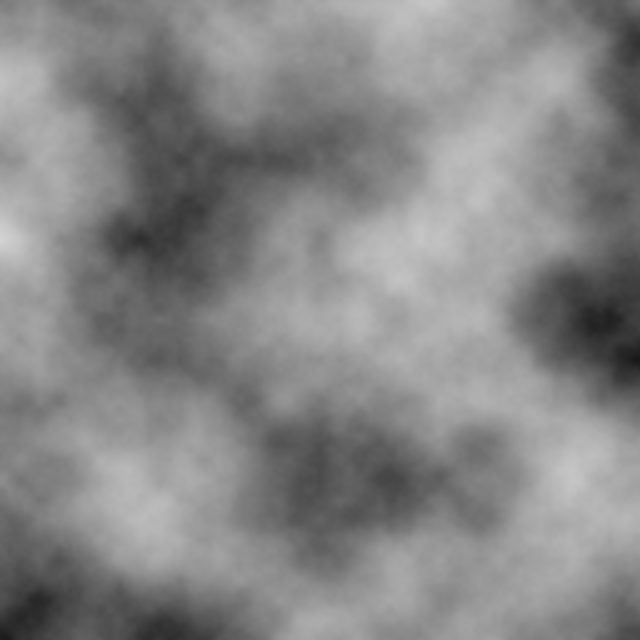
Give the GLSL for this texture, as a WebGL 2 fragment shader.

```glsl
#version 300 es
precision highp float;
// Soft grey clouds: fractal value noise with a balanced coarse layer.

uniform vec2 u_resolution;
out vec4 fragColor;

const int   BASE_CELLS    = 4;      // coarse cells across the canvas
const int   DETAIL_LAYERS = 5;      // finer octaves above the coarse layer
const float DETAIL_GAIN   = 0.25;   // amplitude of the first finer octave
const float FALLOFF       = 0.5;    // amplitude ratio between octaves
const float MEAN_GREY     = 0.519;
const float COARSE_SPREAD = 0.172;  // deviation of the coarse lattice values
const float TONE_SPREAD   = 0.142;  // deviation of the finished tones
const float ROLLOFF       = 0.4;    // compresses lights, stretches darks
const vec2  SEED          = vec2(3.0, 11.0);
const vec2  LAYER_SHIFT   = vec2(17.0, 29.0);

float hash(vec2 p) {
    return fract(sin(dot(p, vec2(127.1, 311.7))) * 43758.5453);
}

float valueNoise(vec2 p) {
    vec2 cell = floor(p);
    vec2 f = fract(p);
    vec2 w = f * f * (3.0 - 2.0 * f);
    float low  = mix(hash(cell), hash(cell + vec2(1.0, 0.0)), w.x);
    float high = mix(hash(cell + vec2(0.0, 1.0)), hash(cell + vec2(1.0)), w.x);
    return mix(low, high, w.y);
}

// Mean and deviation of the coarse lattice; border nodes count half per axis.
vec2 latticeStats() {
    float total = 0.0, sum = 0.0, sumSquares = 0.0;
    for (int y = 0; y <= BASE_CELLS; y++) {
        for (int x = 0; x <= BASE_CELLS; x++) {
            float weight = (x % BASE_CELLS == 0 ? 0.5 : 1.0)
                         * (y % BASE_CELLS == 0 ? 0.5 : 1.0);
            float value = hash(vec2(x, y) + SEED);
            total += weight;
            sum += weight * value;
            sumSquares += weight * value * value;
        }
    }
    float mean = sum / total;
    return vec2(mean, sqrt(max(sumSquares / total - mean * mean, 1e-4)));
}

// Tone relative to the mean grey.
float clouds(vec2 uv) {
    vec2 p = uv * float(BASE_CELLS);
    vec2 stats = latticeStats();
    float tone = (valueNoise(p + SEED) - stats.x) / stats.y * COARSE_SPREAD;

    float amplitude = DETAIL_GAIN;
    vec2 shift = SEED;
    for (int i = 0; i < DETAIL_LAYERS; i++) {
        p *= 2.0;
        shift += LAYER_SHIFT;
        tone += amplitude * (valueNoise(p + shift) - 0.5);
        amplitude *= FALLOFF;
    }
    return tone;
}

void main() {
    vec2 uv = gl_FragCoord.xy / u_resolution;
    float tone = clouds(uv);
    float grey = MEAN_GREY + tone - ROLLOFF * (tone * tone - TONE_SPREAD * TONE_SPREAD);
    fragColor = vec4(vec3(clamp(grey, 0.0, 1.0)), 1.0);
}
```
